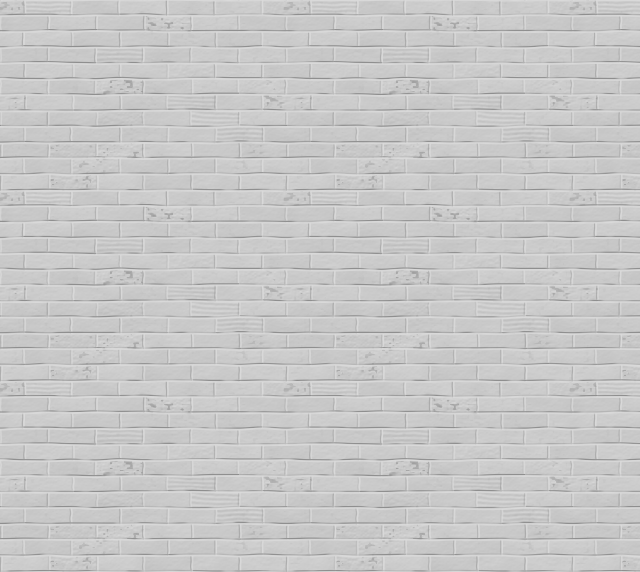
Write a WebGL 1 fragment shader that draws this texture.

```glsl
precision highp float;
uniform vec2 u_resolution;

const vec2 BRICKS = vec2(13.43, 36.0);   // bricks across, courses down
const vec2 TILE = vec2(6.0, 12.0);       // bricks and courses before the wear repeats
const float BRICK_ASPECT = 2.99;         // brick length over course height
const float EVEN_SHIFT = 0.53;           // joint offset of even courses, in bricks
const float ODD_SHIFT = 0.03;
const float MORTAR_HALF = 0.055;         // half widths, in course heights
const float SHADOW_HALF = 0.04;
const float SHADOW_OFFSET = 0.095;
const float JOINT_JITTER = 0.025;
const float GRAIN = 0.055;
const float PITTING = 0.12;
const vec3 PAINT = vec3(0.79);
const vec3 MORTAR = vec3(0.855);
const vec3 SHADOW = vec3(0.56);

float hash(vec2 p) {
  return fract(sin(dot(p, vec2(127.1, 311.7))) * 43758.5453);
}

// Value noise that wraps with the tile; frequency must be whole
float tileNoise(vec2 p, vec2 frequency) {
  vec2 period = TILE * frequency;
  p *= frequency;
  vec2 i = floor(p);
  vec2 f = fract(p);
  f = f * f * (3.0 - 2.0 * f);
  vec2 a = mod(i, period);
  vec2 b = mod(i + 1.0, period);
  return mix(mix(hash(a), hash(vec2(b.x, a.y)), f.x),
             mix(hash(vec2(a.x, b.y)), hash(b), f.x), f.y);
}

// Antialiased coverage of a line at distance d from its centre
float stroke(float d, float halfWidth, float pixel) {
  return clamp((halfWidth - abs(d)) / pixel + 0.5, 0.0, 1.0);
}

// Fine surface height, stretched along the brick
float surface(vec2 p) {
  return 0.6 * tileNoise(p, vec2(9.0, 6.0)) + 0.4 * tileNoise(p, vec2(22.0, 9.0));
}

void main() {
  vec2 uv = gl_FragCoord.xy / u_resolution;
  float pixel = BRICKS.y / u_resolution.y;
  vec2 wall = vec2(uv.x, 1.0 - uv.y) * BRICKS;

  // Slightly uneven courses and joints
  vec2 p = wall;
  p.y += 0.09 * (tileNoise(wall, vec2(2.0, 1.0)) - 0.5);
  p.x += 0.02 * (tileNoise(wall + 3.7, vec2(2.0, 3.0)) - 0.5);
  float course = floor(p.y);
  float along = p.x - mix(EVEN_SHIFT, ODD_SHIFT, mod(course, 2.0));
  float joint = floor(along + 0.5);
  vec2 jointId = mod(vec2(joint, course), TILE);
  float jitter = JOINT_JITTER * (2.0 * hash(jointId + 5.3) - 1.0);
  float dx = (along - joint - jitter) * BRICK_ASPECT;
  float dy = p.y - floor(p.y + 0.5);

  // Brick identity and its wear
  vec2 brick = mod(vec2(joint - 1.0 + step(0.0, dx), course), TILE);
  float tone = hash(brick + 11.0) - 0.5;
  float rough = smoothstep(0.72, 1.0, hash(brick + 23.0));
  float rippled = step(0.95, hash(brick + 37.0));

  // Painted face with relief lit from above
  float relief = surface(wall) - surface(wall + vec2(0.012, 0.08));
  float light = 0.022 * tone + GRAIN * (0.6 + 1.2 * rough) * relief;
  light += 0.02 * (tileNoise(wall + 1.3, vec2(3.0, 2.0)) - 0.5);
  light += 0.012 * (0.5 - fract(p.y));
  float bend = 4.0 * tileNoise(wall, vec2(3.0, 1.0));
  light += 0.03 * rippled * sin(fract(p.y) * 22.0 + bend);
  float pits = smoothstep(0.68, 0.9, tileNoise(wall + 2.1, vec2(14.0, 7.0)));
  float patchMask = smoothstep(0.4, 0.7, tileNoise(wall + 4.6, vec2(3.0, 1.0)));
  light -= PITTING * pits * patchMask * (0.15 + rough);
  vec3 color = PAINT + light;

  // Broken shadow beneath each brick and beside its end
  float broken = tileNoise(wall + 8.2, vec2(4.0, 1.0));
  float depth = 0.35 * hash(brick + 51.0) + 0.65 * broken;
  float under = stroke(dy + SHADOW_OFFSET, SHADOW_HALF, pixel);
  under *= mix(0.25, 1.0, smoothstep(0.3, 0.75, depth));
  float beside = stroke(dx + SHADOW_OFFSET, SHADOW_HALF, pixel);
  beside *= 0.12 + 0.4 * hash(jointId + 61.0);

  // Pale mortar, fading where paint has filled it
  float bed = stroke(dy, MORTAR_HALF, pixel);
  float head = stroke(dx, MORTAR_HALF * 0.9, pixel);
  bed *= 0.6 + 0.4 * tileNoise(wall + 6.4, vec2(5.0, 1.0));
  head *= 0.6 + 0.35 * hash(jointId + 71.0);
  color = mix(color, MORTAR, head);
  color = mix(color, SHADOW, max(under, beside * (1.0 - head)));
  color = mix(color, MORTAR, bed);

  gl_FragColor = vec4(color, 1.0);
}
```
